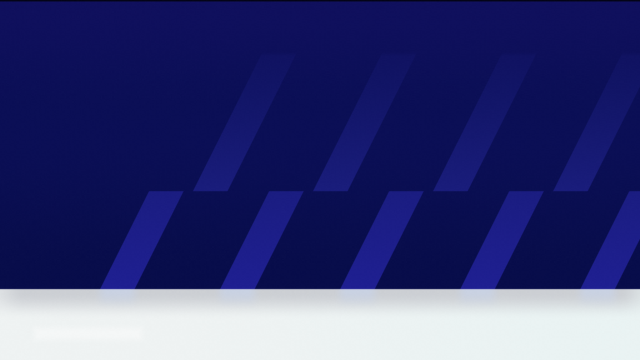
Reproduce this background procedurally as a WebGL 1 fragment shader.

```glsl
precision highp float;

uniform vec2 u_resolution;

// Lengths are fractions of the canvas height
#define PANEL_TOP 0.197
#define ROW_SPLIT 0.469
#define FADE_TOP 0.850
#define PERIOD 0.3335
#define BAR_WIDTH 0.096
#define SLANT 0.50
#define LOWER_START 0.278
#define UPPER_START 0.536
#define SHADOW_DEPTH 0.085
#define GRAIN 0.006

float hash(vec2 p) {
  return fract(sin(dot(p, vec2(127.1, 311.7))) * 43758.5453);
}

float stepSoft(float edge, float x, float soft) {
  return smoothstep(edge - soft, edge + soft, x);
}

// Coverage of repeated bars along x, the first one beginning at zero
float bars(float x, float soft) {
  float center = 0.5 * BAR_WIDTH;
  float cell = mod(x - center + 0.5 * PERIOD, PERIOD) - 0.5 * PERIOD;
  float bar = 1.0 - stepSoft(center, abs(cell), soft);
  return bar * step(center - 0.5 * PERIOD, x);
}

float boxDistance(vec2 p, vec2 halfSize) {
  vec2 d = abs(p) - halfSize;
  return length(max(d, 0.0)) + min(max(d.x, d.y), 0.0);
}

vec3 navyField(vec2 p, float soft) {
  float height = (p.y - PANEL_TOP) / (1.0 - PANEL_TOP);
  vec3 color = mix(vec3(0.030, 0.050, 0.290), vec3(0.042, 0.058, 0.335),
                   smoothstep(0.0, 0.55, height));
  color = mix(color, vec3(0.060, 0.062, 0.365), smoothstep(0.6, 1.0, height));

  // Lower row: bright slanted bars
  float lowerX = p.x - LOWER_START - SLANT * (p.y - PANEL_TOP);
  float lower = bars(lowerX, soft) * (1.0 - stepSoft(ROW_SPLIT, p.y, soft));
  float rise = (p.y - PANEL_TOP) / (ROW_SPLIT - PANEL_TOP);
  vec3 lowerColor = mix(vec3(0.120, 0.122, 0.570), vec3(0.103, 0.112, 0.505), rise);
  color = mix(color, lowerColor, lower);

  // Upper row: shifted bars that dissolve upward
  float upperX = p.x - UPPER_START - SLANT * (p.y - ROW_SPLIT);
  float fade = clamp((p.y - ROW_SPLIT) / (FADE_TOP - ROW_SPLIT), 0.0, 1.0);
  float upper = bars(upperX, soft) * stepSoft(ROW_SPLIT, p.y, soft);
  upper *= 1.0 - stepSoft(FADE_TOP, p.y, 0.008);
  color = mix(color, vec3(0.100, 0.112, 0.485), upper * mix(1.0, 0.22, fade));

  // Dark hairline along the top
  return mix(color, vec3(0.015, 0.015, 0.09), stepSoft(0.996, p.y, soft));
}

vec3 palePanel(vec2 p, float aspect) {
  float depth = PANEL_TOP - p.y;
  vec3 color = mix(vec3(0.935, 0.950, 0.950), vec3(0.915, 0.952, 0.952),
                   smoothstep(0.2, 1.0, p.x / aspect));

  // Soft shadow, lighter at both ends
  float ends = smoothstep(-0.02, 0.07, p.x) * smoothstep(-0.02, 0.06, aspect - p.x);
  float shadow = 1.0 - smoothstep(0.01, SHADOW_DEPTH, depth);
  color = mix(color, vec3(0.800, 0.812, 0.830), shadow * mix(0.45, 1.0, ends));

  // Faint blue reflections below the bars
  float glow = bars(p.x - LOWER_START, 0.02) * (1.0 - smoothstep(0.0, 0.06, depth));
  color = mix(color, vec3(0.78, 0.83, 0.93), 0.6 * glow);

  // Pale highlight near the left
  float patchDistance = boxDistance(p - vec2(0.245, 0.073), vec2(0.145, 0.012));
  return mix(color, vec3(0.965, 0.972, 0.972), 0.8 * (1.0 - smoothstep(-0.01, 0.018, patchDistance)));
}

void main() {
  vec2 p = gl_FragCoord.xy / u_resolution.y;
  float aspect = u_resolution.x / u_resolution.y;
  float soft = max(0.0025, 0.75 / u_resolution.y);

  vec3 color = mix(palePanel(p, aspect), navyField(p, soft),
                   stepSoft(PANEL_TOP, p.y, soft));
  color += GRAIN * (hash(floor(p * 288.0)) - 0.5);
  gl_FragColor = vec4(color, 1.0);
}
```
